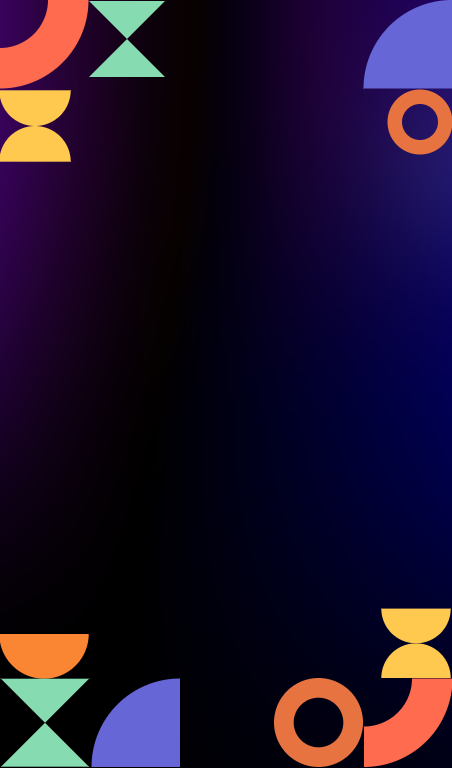
A WebGL 1 fragment shader for this background:

```glsl
precision highp float;
// Flat geometric ornaments in the four corners of a dark violet-to-navy field.
// The field is two soft glows parted by a slanted black valley; the ornaments
// are distance functions in units of 1/768 of the height, anchored to the sides.

uniform vec2 u_resolution;

const float HEIGHT = 768.0;

// Ornament colours
const vec3 CORAL  = vec3(1.00, 0.42, 0.31);
const vec3 RUST   = vec3(0.90, 0.45, 0.25);
const vec3 ORANGE = vec3(0.98, 0.52, 0.20);
const vec3 YELLOW = vec3(1.00, 0.79, 0.31);
const vec3 MINT   = vec3(0.53, 0.86, 0.69);
const vec3 PERI   = vec3(0.40, 0.40, 0.84);

// Field colours and the valley's position as a share of the width
const vec3 PURPLE = vec3(0.22, 0.01, 0.36);
const vec3 VIOLET = vec3(0.12, 0.00, 0.06);
const vec3 EMBER  = vec3(0.03, 0.005, 0.0);
const vec3 HAZE   = vec3(0.04, 0.09, 0.05);
const float VALLEY_TOP = 0.425;
const float VALLEY_BOTTOM = 0.28;
const float NAVY_LOW = 0.07;
const float NAVY_HIGH = 0.33;

float disc(vec2 p, float r) {
  return length(p) - r;
}

float ring(vec2 p, float outer, float inner) {
  return max(disc(p, outer), -disc(p, inner));
}

// Limits a shape to the quadrant that the signs in dir point to
float quadrant(float d, vec2 p, vec2 dir) {
  vec2 q = -p * dir;
  return max(d, max(q.x, q.y));
}

// Two triangles meeting tip to tip
float hourglass(vec2 p, float halfSize) {
  p = abs(p);
  return max((p.x - p.y) * 0.7071, p.y - halfSize);
}

// Half disc with its flat side on top
float bowl(vec2 p, float r) {
  return max(disc(p, r), p.y);
}

// A bowl resting on its mirror image
float bowlPair(vec2 p, float r) {
  return bowl(vec2(p.x, abs(p.y) - r), r);
}

vec3 field(vec2 uv) {
  float valley = mix(VALLEY_BOTTOM, VALLEY_TOP, smoothstep(0.05, 0.95, uv.y));
  float d = uv.x - valley;
  float left = clamp(-d / valley, 0.0, 1.0);
  float right = clamp(d / (1.0 - valley), 0.0, 1.0);

  // Purple glow, its red reaching further into the valley than its blue
  vec3 reach = vec3(left, left, pow(left, 1.35));
  vec3 col = PURPLE * reach * smoothstep(0.08, 0.88, uv.y);

  // Navy glow with violet at the top and a pale haze by the edge
  float navy = mix(NAVY_LOW, NAVY_HIGH, smoothstep(-0.1, 0.55, uv.y));
  col.b += navy * right;
  float upper = smoothstep(0.42, 0.95, uv.y);
  col += VIOLET * upper * smoothstep(0.0, 0.55, right);
  vec2 h = (uv - vec2(1.02, 0.79)) / vec2(0.22, 0.14);
  col += HAZE * exp(-dot(h, h));

  // Faint warmth along the valley
  float warm = exp(-d * d / 0.003);
  return col + EMBER * warm * smoothstep(0.3, 0.8, uv.y);
}

// Lays a colour over the base with an edge one pixel wide
void paint(inout vec3 base, vec3 tint, float d) {
  float pixel = HEIGHT / u_resolution.y;
  base = mix(base, tint, clamp(0.5 - d / pixel, 0.0, 1.0));
}

void main() {
  vec2 uv = gl_FragCoord.xy / u_resolution;
  vec2 size = vec2(u_resolution.x / u_resolution.y, 1.0) * HEIGHT;
  vec2 bl = uv * size;
  vec2 tl = bl - vec2(0.0, size.y);
  vec2 tr = bl - size;
  vec2 br = bl - vec2(size.x, 0.0);
  vec3 col = field(uv);

  // Top left
  paint(col, CORAL, ring(tl, 88.5, 48.0));
  paint(col, MINT, hourglass(tl - vec2(127.0, -39.0), 38.0));
  paint(col, YELLOW, bowlPair(tl - vec2(35.0, -126.0), 35.7));

  // Top right
  vec2 p = tr - vec2(0.0, -88.5);
  paint(col, PERI, quadrant(disc(p, 88.5), p, vec2(-1.0, 1.0)));
  paint(col, RUST, ring(tr - vec2(-32.0, -122.0), 32.5, 18.0));

  // Bottom left
  paint(col, ORANGE, bowl(bl - vec2(44.0, 134.0), 44.7));
  paint(col, MINT, hourglass(bl - vec2(45.0, 45.3), 44.0));
  p = bl - vec2(180.0, 1.0);
  paint(col, PERI, quadrant(disc(p, 88.5), p, vec2(-1.0, 1.0)));

  // Bottom right
  paint(col, RUST, ring(br - vec2(-133.5, 45.5), 44.5, 24.8));
  p = br - vec2(-88.0, 89.5);
  paint(col, CORAL, quadrant(ring(p, 88.5, 48.0), p, vec2(1.0, -1.0)));
  paint(col, YELLOW, bowlPair(br - vec2(-36.0, 124.7), 34.7));

  gl_FragColor = vec4(col, 1.0);
}
```
